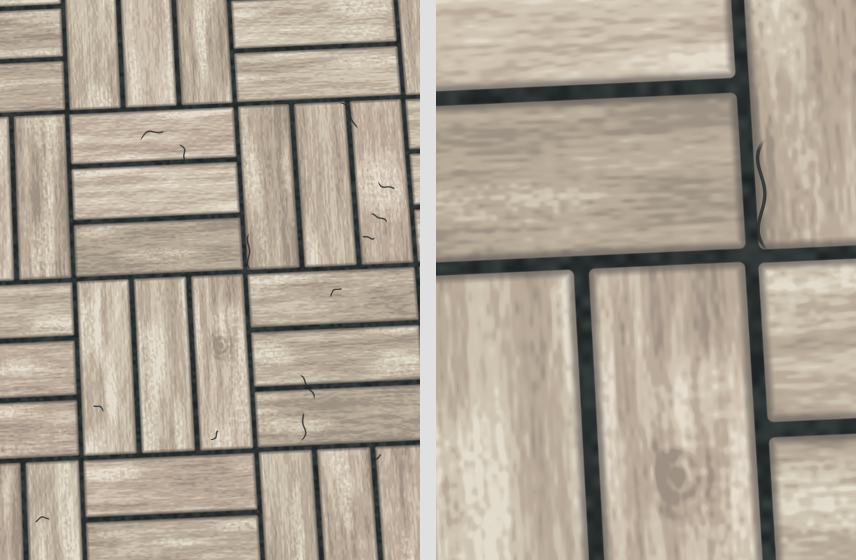
Left, the full canvas; right, a detail of the centre.
Write a WebGL 2 fragment shader that draws this texture.

```glsl
#version 300 es
precision highp float;
// Weathered wooden deck tiles: three planks per tile, turned by a quarter in a
// checkerboard and seen at a slight tilt. Rounded boxes cut the planks; stretched
// noise makes grain and pale wear; dark fibres are scattered by a loop.
uniform vec2 u_resolution;
out vec4 fragColor;

// Layout, in canvas heights measured from the upper left
const vec2 ORIGIN = vec2(0.112, 0.2057);  // a corner shared by four tiles
const vec2 PITCH = vec2(0.297, 0.2904);   // tile size at the origin
const vec2 SHEAR = vec2(0.0404, 0.045);   // lean of the seams
const vec2 GROWTH = vec2(0.0195, 0.0306); // tiles widen toward the bottom
const float PLANKS = 3.0;

// Sizes in tile units
const float END_GAP = 0.011;
const float SIDE_GAP = 0.0145;
const float CORNER = 0.012;
const float BEVEL = 0.021;

const int FIBRES = 14;
const float FIBRE_WIDTH = 0.0009;
const float KNOT_CHANCE = 0.12;

const vec3 GAP_COLOUR = vec3(0.16, 0.18, 0.18);
const vec3 BEVEL_COLOUR = vec3(0.40, 0.38, 0.36);
const vec3 WOOD_DARK = vec3(0.61, 0.57, 0.53);
const vec3 WOOD_MID = vec3(0.72, 0.67, 0.615);
const vec3 WOOD_LIGHT = vec3(0.80, 0.765, 0.71);
const vec3 WOOD_WORN = vec3(0.88, 0.86, 0.82);

float hash(vec2 p) {
  return fract(sin(dot(p, vec2(127.1, 311.7))) * 43758.5453);
}

float noise(vec2 p) {
  vec2 i = floor(p), f = fract(p);
  f = f * f * (3.0 - 2.0 * f);
  return mix(mix(hash(i), hash(i + vec2(1, 0)), f.x),
             mix(hash(i + vec2(0, 1)), hash(i + vec2(1, 1)), f.x), f.y);
}

float roundedBox(vec2 p, vec2 halfSize, float radius) {
  vec2 d = abs(p) - halfSize + radius;
  return length(max(d, 0.0)) + min(max(d.x, d.y), 0.0) - radius;
}

// Undo the tilt: canvas position to tile coordinates
vec2 tileCoords(vec2 q) {
  float u = (q.x - ORIGIN.x - SHEAR.x * q.y) / (PITCH.x + GROWTH.x * q.y);
  float s = q.y + SHEAR.y * q.x - ORIGIN.y;
  return vec2(u, s / (PITCH.y + GROWTH.y * s));
}

vec3 woodRamp(float tone) {
  vec3 c = mix(WOOD_DARK, WOOD_MID, smoothstep(0.10, 0.40, tone));
  c = mix(c, WOOD_LIGHT, smoothstep(0.40, 0.65, tone));
  return mix(c, WOOD_WORN, smoothstep(0.65, 0.95, tone));
}

// p.x runs along the plank and p.y across it
vec3 wood(vec2 p, float seed) {
  vec2 s = p + seed * vec2(37.0, 53.0);
  s.y += 0.018 * (noise(s * vec2(3.0, 7.0)) - 0.5);
  float streak = noise(s * vec2(2.0, 28.0));
  float fine = noise(s * vec2(9.0, 85.0));
  float pores = noise(s * vec2(40.0, 120.0));
  float weave = noise(s * vec2(75.0, 75.0));
  float wear = smoothstep(0.5, 0.85, noise(s * vec2(2.6, 13.0) + 9.0));
  float tone = 0.46 + 0.34 * (seed - 0.5) + 0.42 * (streak - 0.5)
             + 0.32 * (fine - 0.5) + 0.26 * (pores - 0.5);
  tone += wear * (0.12 + 0.38 * weave);
  // An occasional ringed knot
  vec2 k = p - vec2(hash(vec2(seed, 2.0)) - 0.5, 0.0) * 0.7;
  float r = length(k * vec2(0.8, 1.0));
  float knot = step(hash(vec2(seed, 5.0)), KNOT_CHANCE) * smoothstep(0.1, 0.0, r);
  tone -= knot * (0.5 + 0.2 * sin(r * 220.0));
  vec3 tint = mix(vec3(1.02, 0.995, 0.98), vec3(1.0, 1.0, 0.97), hash(vec2(seed, 8.0)));
  return woodRamp(tone) * tint;
}

// Coverage of loose curled fibres
float fibres(vec2 q, float pixel) {
  float cover = 0.0;
  for (int i = 0; i < FIBRES; i++) {
    float n = float(i) + 1.0;
    vec2 centre = vec2(0.72 * hash(vec2(n, 1.3)), 0.15 + 0.8 * hash(vec2(n, 4.7)));
    float angle = 6.2832 * hash(vec2(n, 7.9));
    float reach = mix(0.01, 0.045, pow(hash(vec2(n, 9.1)), 2.0));
    vec2 p = mat2(cos(angle), sin(angle), -sin(angle), cos(angle)) * (q - centre);
    float t = p.x / reach;
    float curve = reach * (0.25 * t * t + 0.12 * sin(t * 4.0 + n));
    float line = 1.0 - smoothstep(FIBRE_WIDTH - pixel * 0.5, FIBRE_WIDTH + pixel, abs(p.y - curve));
    cover = max(cover, line * (1.0 - smoothstep(0.75, 1.0, abs(t))));
  }
  return cover;
}

void main() {
  float pixel = 1.0 / u_resolution.y;
  vec2 q = vec2(gl_FragCoord.x, u_resolution.y - gl_FragCoord.y) * pixel;
  vec2 uv = tileCoords(q);
  vec2 tile = floor(uv), local = fract(uv);

  // Odd tiles have upright planks
  bool upright = mod(tile.x + tile.y, 2.0) > 0.5;
  vec2 grain = upright ? local.yx : local;
  float index = floor(grain.y * PLANKS);
  vec2 p = vec2(grain.x - 0.5, (fract(grain.y * PLANKS) - 0.5) / PLANKS);
  float seed = hash(tile * 1.7 + vec2(index * 3.1, 0.6));

  // Plank with a worn bevel over the dark gap
  float d = roundedBox(p, vec2(0.5 - END_GAP, 0.5 / PLANKS - SIDE_GAP), CORNER);
  float edge = pixel / PITCH.y;
  vec3 plank = wood(p, seed);
  plank = mix(plank, BEVEL_COLOUR, 0.7 * smoothstep(-BEVEL, -0.002, d));
  vec3 gap = GAP_COLOUR * (0.75 + 0.6 * noise(q * 150.0));
  vec3 colour = mix(plank, gap, smoothstep(-edge, edge, d));

  colour = mix(colour, GAP_COLOUR, 0.85 * fibres(q, pixel));
  fragColor = vec4(colour, 1.0);
}
```
